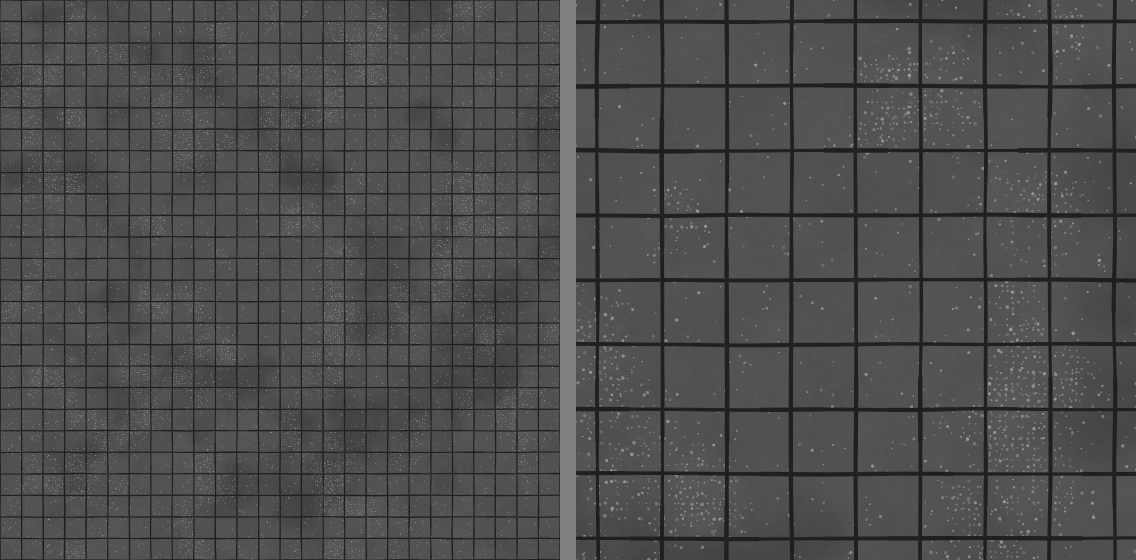
Left: the whole. Right: its middle third, enlarged.
Write a WebGL 1 fragment shader that draws this texture.

```glsl
precision highp float;
// Charcoal square tiles, 26 by 26, with thin dark grout, soft stains and pale dust specks.

uniform vec2 u_resolution;

float hash(vec2 p) {
  return fract(sin(dot(p, vec2(127.1, 311.7))) * 43758.5453);
}

float noise(vec2 p) {
  vec2 i = floor(p), f = fract(p);
  f = f * f * (3.0 - 2.0 * f);
  return mix(mix(hash(i), hash(i + vec2(1.0, 0.0)), f.x),
             mix(hash(i + vec2(0.0, 1.0)), hash(i + vec2(1.0, 1.0)), f.x), f.y);
}

float fbm(vec2 p) {
  float sum = 0.0, amp = 0.5;
  for (int i = 0; i < 4; i++) {
    sum += amp * noise(p);
    p = p * 2.03 + 17.3;
    amp *= 0.5;
  }
  return sum / 0.9375;
}

// Brightness of tiny round specks, one at most per cell, denser where dust is high
float specks(vec2 p, float cells, float dust, float px) {
  vec2 id = floor(p * cells);
  vec2 jitter = vec2(hash(id + 3.1), hash(id + 8.7));
  vec2 center = (id + mix(vec2(0.25), vec2(0.75), jitter)) / cells;
  float radius = mix(0.0004, 0.0011, pow(hash(id + 21.4), 2.0));
  float cover = 1.0 - smoothstep(radius - 0.5 * px, radius + 0.5 * px, length(p - center));
  return cover * step(hash(id + 40.9), dust) * mix(0.3, 1.0, hash(id + 55.2));
}

void main() {
  vec2 p = gl_FragCoord.xy / u_resolution;
  float px = 1.0 / min(u_resolution.x, u_resolution.y);
  vec2 grid = p * 26.0;
  vec2 tile = floor(grid);

  // Tile face: per-tile tone, broad dark stains, mottling and fine grain
  float tone = 0.322 + 0.012 * (hash(tile + 5.0) - 0.5);
  tone -= 0.055 * smoothstep(0.52, 0.82, fbm(p * 9.0 + 4.0));
  tone += 0.035 * (fbm(grid * 0.9 + hash(tile) * 2.0) - 0.5);
  tone += 0.012 * (noise(p * 330.0) - 0.5);

  // Dust gathers in clouds whose strength changes from tile to tile
  float cloud = fbm(p * 15.0 + 31.0) + 0.18 * (hash(tile + 12.0) - 0.5);
  float dust = 0.05 + 0.45 * smoothstep(0.5, 0.8, cloud);
  tone += 0.015 * smoothstep(0.55, 0.85, cloud);
  float light = max(specks(p, 230.0, dust, px), specks(p + 0.37, 310.0, dust, px));
  tone = mix(tone, 0.66, 0.8 * light);

  // Grout: slightly wavering lines of uneven width, centered on the tile borders
  vec2 border = floor(grid + 0.5);
  vec2 along = vec2(noise(vec2(grid.y * 0.8, border.x * 7.0)),
                    noise(vec2(grid.x * 0.8, border.y * 7.0 + 90.0)));
  vec2 dist = abs(grid - border + 0.025 * (along - 0.5)) / 26.0;
  vec2 halfWidth = mix(vec2(0.0009), vec2(0.0014), along.yx);
  vec2 line = clamp((halfWidth - dist) / px + 0.5, 0.0, 1.0);
  float grout = max(line.x, line.y);
  tone = mix(tone, 0.115 + 0.02 * noise(p * 120.0), grout);

  gl_FragColor = vec4(vec3(tone), 1.0);
}
```
